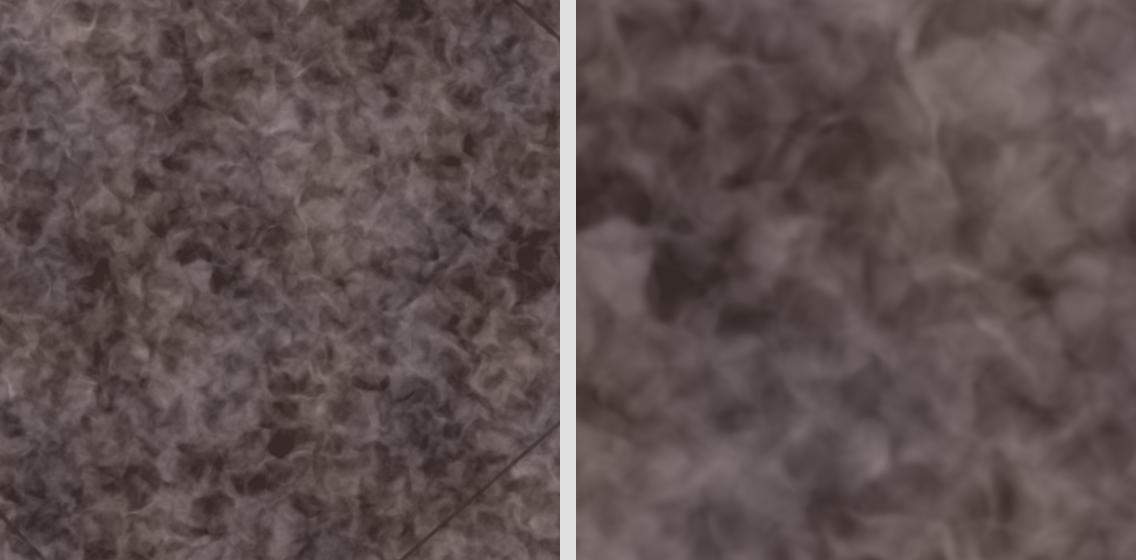
Left, the full canvas; right, a detail of the centre.
Reproduce this texture procedurally as a Shadertoy shader.

```glsl
// Mottled brown-grey stone slab with dark pits, pale flecks and corner seams.

const vec3 DARK_STONE = vec3(0.260, 0.208, 0.200);
const vec3 PALE_STONE = vec3(0.510, 0.450, 0.448);
const vec3 WARM_TINT = vec3(0.012, 0.002, -0.010);
const float TAU = 6.2831853;

vec2 hash2(vec2 p) {
    vec3 q = fract(p.xyx * vec3(0.1031, 0.1030, 0.0973));
    q += dot(q, q.yzx + 33.33);
    return fract((q.xx + q.yz) * q.zy);
}

vec2 gradientAt(vec2 cell) {
    float angle = TAU * hash2(cell + 57.0).x;
    return vec2(cos(angle), sin(angle));
}

float gradientNoise(vec2 p) {
    vec2 i = floor(p), f = fract(p);
    vec2 u = f * f * f * (f * (f * 6.0 - 15.0) + 10.0);
    vec2 e = vec2(1.0, 0.0);
    float bottom = mix(dot(gradientAt(i), f), dot(gradientAt(i + e), f - e), u.x);
    float top = mix(dot(gradientAt(i + e.yx), f - e.yx), dot(gradientAt(i + 1.0), f - 1.0), u.x);
    return mix(bottom, top, u.y);
}

// Rotated octaves, so that lattice directions do not line up.
float fbm(vec2 p, int octaves, float gain) {
    float sum = 0.0, weight = 1.0;
    for (int k = 0; k < octaves; k++) {
        sum += weight * gradientNoise(p);
        p = mat2(1.6, 1.2, -1.2, 1.6) * p + 17.3;
        weight *= gain;
    }
    return sum;
}

vec2 warp(vec2 p, float scale, float amount) {
    return p + amount * vec2(gradientNoise(p * scale + 3.7), gradientNoise(p * scale + 41.2));
}

float softPatch(vec2 p, vec2 centre, float radius) {
    vec2 d = (p - centre) / radius;
    return exp(-dot(d, d));
}

// Scattered rounded dark spots, one candidate per cell.
float pits(vec2 p, float cells, float share, float softness) {
    vec2 g = p * cells, home = floor(g);
    float cover = 0.0;
    for (int y = -1; y <= 1; y++)
    for (int x = -1; x <= 1; x++) {
        vec2 cell = home + vec2(x, y);
        vec2 place = hash2(cell + 11.0), kind = hash2(cell + 83.0);
        float radius = mix(0.26, 0.58, kind.y);
        float d = length(g - cell - 0.15 - 0.7 * place);
        float spot = 1.0 - smoothstep(radius - softness, radius + softness, d);
        cover = max(cover, spot * step(kind.x, share) * mix(0.5, 1.0, place.x));
    }
    return cover;
}

// Short tapered pale strokes with random directions.
float flecks(vec2 p, float cells, float share) {
    vec2 g = p * cells, home = floor(g);
    float cover = 0.0;
    for (int y = -1; y <= 1; y++)
    for (int x = -1; x <= 1; x++) {
        vec2 cell = home + vec2(x, y);
        vec2 place = hash2(cell + 29.0), kind = hash2(cell + 137.0);
        float angle = TAU * place.y;
        vec2 along = vec2(cos(angle), sin(angle));
        vec2 d = g - cell - place;
        vec2 q = vec2(dot(d, along), dot(d, vec2(-along.y, along.x)));
        q /= vec2(mix(0.2, 0.5, kind.y), mix(0.16, 0.07, kind.y));
        cover = max(cover, exp(-dot(q, q)) * step(kind.x, share));
    }
    return cover;
}

// Signed distance to the line through a and b, positive on its left.
float lineSide(vec2 p, vec2 a, vec2 b) {
    vec2 dir = normalize(b - a);
    return dir.x * (p.y - a.y) - dir.y * (p.x - a.x);
}

float seam(float side, float halfWidth) {
    return 1.0 - smoothstep(halfWidth * 0.3, halfWidth * 1.7, abs(side));
}

void mainImage(out vec4 fragColor, in vec2 fragCoord) {
    vec2 uv = fragCoord / iResolution.xy;
    vec2 bent = warp(warp(uv, 18.0, 0.022), 50.0, 0.008);

    // Broad clouds and lighter or darker regions
    float tone = 0.43 + 0.48 * fbm(bent * 4.5 + 5.0, 3, 0.7);
    tone += 0.30 * softPatch(uv, vec2(0.60, 0.64), 0.15);
    tone += 0.24 * softPatch(uv, vec2(0.12, 0.92), 0.20);
    tone -= 0.26 * softPatch(uv, vec2(0.92, 0.52), 0.13);
    tone -= 0.22 * softPatch(uv, vec2(0.73, 0.98), 0.12);
    tone -= 0.14 * softPatch(uv, vec2(0.12, 0.42), 0.16);
    tone -= 0.14 * softPatch(uv, vec2(0.50, 0.22), 0.20);

    // Angular mottling, then fine soft grain
    float mottle = fbm(bent * 25.0 + 9.0, 2, 0.6);
    tone += 0.42 * (smoothstep(-0.42, 0.42, mottle) - 0.5);
    tone += 0.24 * fbm(warp(uv, 40.0, 0.01) * 58.0, 2, 0.55);

    // Pits and flecks
    tone -= 0.32 * pits(bent, 27.0, 0.34, 0.20);
    tone -= 0.28 * pits(bent + 0.37, 36.0, 0.06, 0.16);
    tone += 0.34 * flecks(bent, 19.0, 0.26);

    // Neighbouring slabs across the seams
    float upper = lineSide(uv, vec2(1.0, 0.93), vec2(0.918, 1.0));
    float lower = lineSide(uv, vec2(1.0, 0.245), vec2(0.735, 0.015));
    float corner = lineSide(uv, vec2(0.0, 0.082), vec2(0.078, 0.0));
    tone += 0.16 * smoothstep(0.0, 0.02, lower);
    tone += 0.10 * smoothstep(0.05, 0.0, corner);
    float joints = max(seam(upper, 0.004), max(seam(lower, 0.0035), seam(corner, 0.004)));
    tone = mix(tone, -0.12, joints * (0.72 + 0.5 * gradientNoise(uv * 30.0)));

    vec3 stone = mix(DARK_STONE, PALE_STONE, clamp(tone, -0.18, 1.22));
    stone += WARM_TINT * 1.6 * gradientNoise(uv * 6.0 + 71.0);
    fragColor = vec4(stone, 1.0);
}
```
